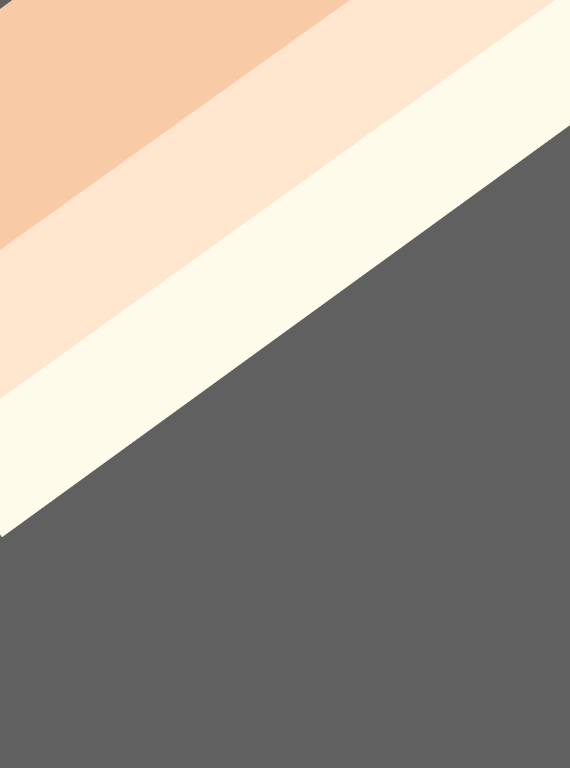
A WebGL 2 fragment shader for this background:

```glsl
#version 300 es
precision highp float;

uniform vec2 u_resolution;
out vec4 fragColor;

// Band edges: height at the left side, rise per unit of width
#define CREAM_EDGE vec2(0.2986, 0.7255)
#define LIGHT_EDGE vec2(0.4805, 0.7190)
#define PEACH_EDGE vec2(0.6745, 0.7145)
#define TOP_EDGE   vec2(0.9883, 0.7300)
#define CORNER_X   0.0026

#define GREY  vec3(0.376, 0.376, 0.376)
#define CREAM vec3(1.000, 0.984, 0.918)
#define LIGHT vec3(1.000, 0.902, 0.806)
#define PEACH vec3(0.973, 0.792, 0.651)

// Signed distance to a slanted line, positive above it
float aboveLine(vec2 p, vec2 edge) {
    return (p.y - edge.x - edge.y * p.x) / length(vec2(1.0, edge.y));
}

// Signed distance to the square end of the cream band, positive inside
float pastEnd(vec2 p) {
    vec2 corner = vec2(CORNER_X, CREAM_EDGE.x + CREAM_EDGE.y * CORNER_X);
    return dot(p - corner, normalize(vec2(1.0, CREAM_EDGE.y)));
}

// Coverage across one pixel of edge
float coverage(float d) {
    return clamp(d * u_resolution.y + 0.5, 0.0, 1.0);
}

void main() {
    vec2 p = gl_FragCoord.xy / u_resolution.y;

    // Stack the bands from the lowest edge to the highest
    float creamMask = coverage(min(aboveLine(p, CREAM_EDGE), pastEnd(p)));
    vec3 color = mix(GREY, CREAM, creamMask);
    color = mix(color, LIGHT, coverage(aboveLine(p, LIGHT_EDGE)));
    color = mix(color, PEACH, coverage(aboveLine(p, PEACH_EDGE)));
    color = mix(color, GREY, coverage(aboveLine(p, TOP_EDGE)));

    fragColor = vec4(color, 1.0);
}
```
